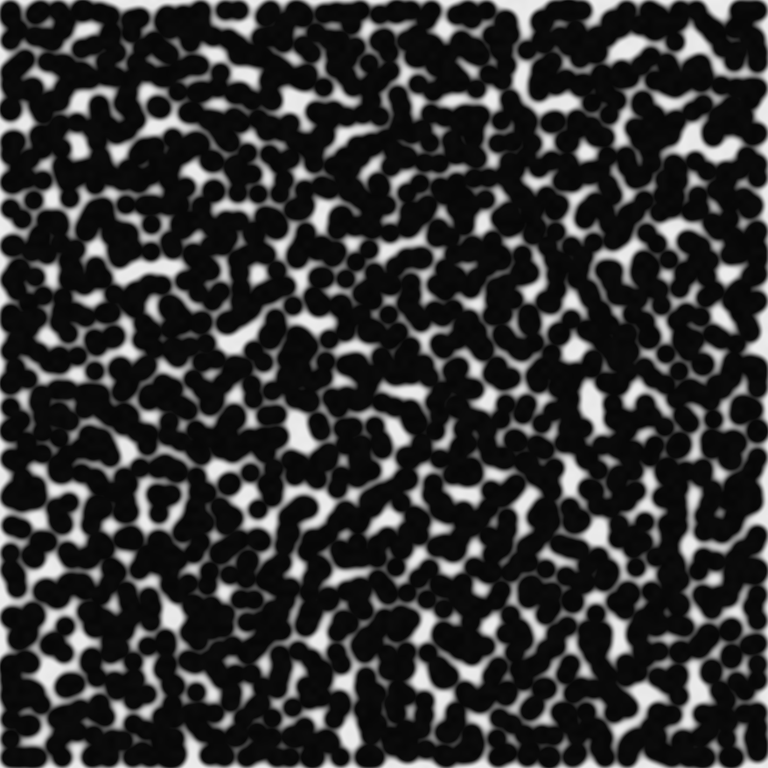
Reproduce this texture procedurally as a three.js fragment shader.

```glsl
// Black dots melting into a dark mass, pierced by ragged soft white gaps.
// Each grid cell scatters a few dots; an exponential smooth minimum of their
// distances closes the narrow gaps, and faint value noise mottles the tones.

#define CELLS 31.0
#define DOTS_PER_CELL 2
#define RIM 0.0135
#define DOT_RADIUS 0.0126
#define MELT 0.0038
#define INK_EDGE -0.0036
#define GROUND_EDGE 0.0052
#define EDGE_CURVE 0.8
#define INK_TONE 0.036
#define GROUND_TONE 0.915
#define MOTTLE_SCALE 110.0
#define MOTTLE_AMOUNT 0.022

varying vec2 vUv;

float hash(vec2 p) {
  return fract(sin(dot(p, vec2(127.1, 311.7))) * 43758.5453);
}

vec2 hash2(vec2 p) {
  return vec2(hash(p), hash(p + vec2(57.3, 19.7)));
}

float valueNoise(vec2 p) {
  vec2 cell = floor(p);
  vec2 f = fract(p);
  f = f * f * (3.0 - 2.0 * f);
  float low = mix(hash(cell), hash(cell + vec2(1.0, 0.0)), f.x);
  float high = mix(hash(cell + vec2(0.0, 1.0)), hash(cell + vec2(1.0, 1.0)), f.x);
  return mix(low, high, f.y);
}

// Smoothly merged distance to the dots, negative inside the ink
float inkDistance(vec2 uv) {
  vec2 home = floor(uv * CELLS);
  float melted = 1e-6;
  for (int y = -1; y <= 1; y++) {
    for (int x = -1; x <= 1; x++) {
      vec2 cell = home + vec2(float(x), float(y));
      bool inside = all(greaterThanEqual(cell, vec2(0.0)))
                 && all(lessThan(cell, vec2(CELLS)));
      if (inside) {
        for (int i = 0; i < DOTS_PER_CELL; i++) {
          vec2 jitter = hash2(cell + 3.0 + 71.0 * float(i));
          // Dots are held back from the canvas edge, leaving a thin white rim
          vec2 center = clamp((cell + jitter) / CELLS, RIM, 1.0 - RIM);
          melted += exp((DOT_RADIUS - distance(uv, center)) / MELT);
        }
      }
    }
  }
  return -MELT * log(melted);
}

void main() {
  // Steep foot on the ink side, long shoulder on the ground side
  float ramp = (inkDistance(vUv) - INK_EDGE) / (GROUND_EDGE - INK_EDGE);
  float bare = smoothstep(0.0, 1.0, pow(clamp(ramp, 0.0, 1.0), EDGE_CURVE));

  float tone = mix(INK_TONE, GROUND_TONE, bare);
  tone += (valueNoise(vUv * MOTTLE_SCALE) - 0.5) * MOTTLE_AMOUNT;
  gl_FragColor = vec4(vec3(tone), 1.0);
}
```
